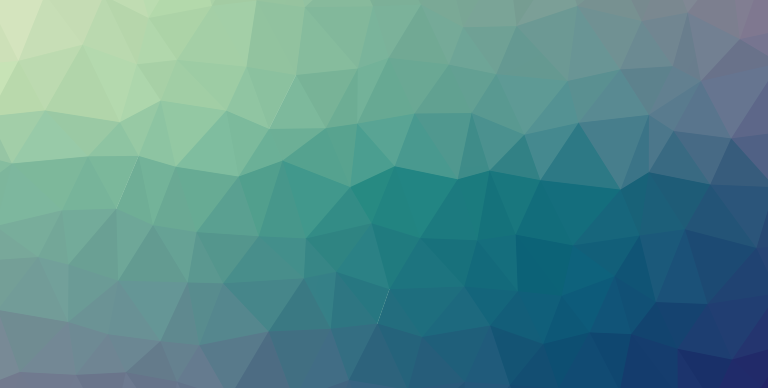
Give the GLSL for this background, as a Shadertoy shader.

```glsl
// Low-poly mesh of flat triangles over a cream, green, teal and indigo gradient.
#define GRID vec2(14.5, 7.2)  // mesh columns and rows
#define SLOPE 0.45            // fall of the rows from left to right, in cells
#define JITTER 0.6            // vertex scatter, in cells
#define TINT 0.028            // brightness range between facets
#define SEAM_CHANCE 0.035     // share of cells with a pale seam
#define SEAM_WIDTH 0.004      // seam half width, in cells
#define SEAM_GLOW 0.3         // seam strength

float hash(vec2 p) {
    return fract(sin(dot(p, vec2(127.1, 311.7))) * 43758.5453);
}

float cross2(vec2 a, vec2 b) {
    return a.x * b.y - a.y * b.x;
}

// Five colours spread evenly from left to right
vec3 band(float x, vec3 a, vec3 b, vec3 c, vec3 d, vec3 e) {
    float t = clamp(x, 0.0, 1.0) * 4.0;
    vec3 color = mix(a, b, clamp(t, 0.0, 1.0));
    color = mix(color, c, clamp(t - 1.0, 0.0, 1.0));
    color = mix(color, d, clamp(t - 2.0, 0.0, 1.0));
    return mix(color, e, clamp(t - 3.0, 0.0, 1.0));
}

float ramp(float from, float to, float v) {
    return clamp((v - from) / (to - from), 0.0, 1.0);
}

// Colour bands blended from the top (y = 0) to the bottom (y = 1)
vec3 gradient(vec2 p) {
    vec3 top = band(p.x, vec3(0.86, 0.90, 0.76), vec3(0.69, 0.84, 0.66),
        vec3(0.49, 0.70, 0.60), vec3(0.47, 0.60, 0.58), vec3(0.50, 0.47, 0.56));
    vec3 upper = band(p.x, vec3(0.75, 0.87, 0.69), vec3(0.63, 0.81, 0.65),
        vec3(0.41, 0.67, 0.58), vec3(0.34, 0.57, 0.57), vec3(0.39, 0.42, 0.55));
    vec3 ridge = band(p.x, vec3(0.59, 0.78, 0.65), vec3(0.52, 0.75, 0.62),
        vec3(0.31, 0.62, 0.56), vec3(0.25, 0.51, 0.55), vec3(0.33, 0.39, 0.53));
    vec3 middle = band(p.x, vec3(0.50, 0.73, 0.62), vec3(0.42, 0.68, 0.58),
        vec3(0.14, 0.54, 0.51), vec3(0.08, 0.44, 0.49), vec3(0.18, 0.33, 0.47));
    vec3 lower = band(p.x, vec3(0.46, 0.62, 0.60), vec3(0.36, 0.58, 0.57),
        vec3(0.13, 0.46, 0.50), vec3(0.03, 0.36, 0.47), vec3(0.13, 0.24, 0.44));
    vec3 bottom = band(p.x, vec3(0.46, 0.49, 0.57), vec3(0.40, 0.46, 0.55),
        vec3(0.19, 0.37, 0.49), vec3(0.07, 0.29, 0.45), vec3(0.13, 0.13, 0.40));
    vec3 color = mix(top, upper, ramp(0.0, 0.25, p.y));
    color = mix(color, ridge, ramp(0.25, 0.38, p.y));
    color = mix(color, middle, ramp(0.38, 0.48, p.y));
    color = mix(color, lower, ramp(0.48, 0.75, p.y));
    return mix(color, bottom, ramp(0.75, 1.0, p.y));
}

// Mesh space to canvas space
vec2 toCanvas(vec2 p) {
    float x = p.x / GRID.x;
    return vec2(x, (p.y + SLOPE * x) / GRID.y);
}

// Scattered mesh vertex; odd rows are shifted by half a cell
vec2 vertex(vec2 cell) {
    vec2 scatter = vec2(hash(cell), hash(cell + 57.3)) - 0.5;
    return cell + vec2(0.5 * mod(cell.y, 2.0), 0.0) + JITTER * scatter;
}

// Signed distance to the line a-b
float edge(vec2 p, vec2 a, vec2 b) {
    return cross2(normalize(b - a), p - a);
}

// One flat facet: colour times coverage, with coverage in alpha
vec4 facet(vec2 p, vec2 a, vec2 b, vec2 c, float pixel) {
    float side = sign(cross2(b - a, c - a));
    float inside = min(side * edge(p, a, b),
        min(side * edge(p, b, c), side * edge(p, c, a)));
    float cover = smoothstep(-0.6 * pixel, 0.6 * pixel, inside);
    vec2 center = (a + b + c) / 3.0;
    vec3 color = gradient(toCanvas(center)) + TINT * (hash(center) - 0.5);
    return vec4(color, 1.0) * cover;
}

float segment(vec2 p, vec2 a, vec2 b) {
    vec2 ab = b - a;
    return length(p - a - ab * clamp(dot(p - a, ab) / dot(ab, ab), 0.0, 1.0));
}

void mainImage(out vec4 fragColor, in vec2 fragCoord) {
    vec2 uv = fragCoord / iResolution.xy;
    uv.y = 1.0 - uv.y;
    vec2 p = uv * GRID - vec2(0.0, SLOPE * uv.x);
    float pixel = GRID.y / iResolution.y;
    vec4 mesh = vec4(gradient(uv), 1.0) * 0.001;
    float seam = 0.0;

    // Split each nearby cell along its shorter diagonal
    for (int j = -1; j <= 1; j++)
    for (int i = -2; i <= 1; i++) {
        vec2 cell = floor(p) + vec2(i, j);
        vec2 a = vertex(cell);
        vec2 b = vertex(cell + vec2(1, 0));
        vec2 c = vertex(cell + vec2(1, 1));
        vec2 d = vertex(cell + vec2(0, 1));
        if (distance(a, c) < distance(b, d))
            mesh += facet(p, a, b, c, pixel) + facet(p, a, c, d, pixel);
        else
            mesh += facet(p, a, b, d, pixel) + facet(p, b, c, d, pixel);

        // Rare hairline seams along a side
        if (hash(cell + 19.7) < SEAM_CHANCE) {
            float gap = segment(p, a, d) - SEAM_WIDTH;
            seam = max(seam, 1.0 - smoothstep(-0.5 * pixel, 0.5 * pixel, gap));
        }
    }
    vec3 color = mesh.rgb / mesh.a;
    fragColor = vec4(mix(color, vec3(0.8, 0.9, 0.8), SEAM_GLOW * seam), 1.0);
}
```
